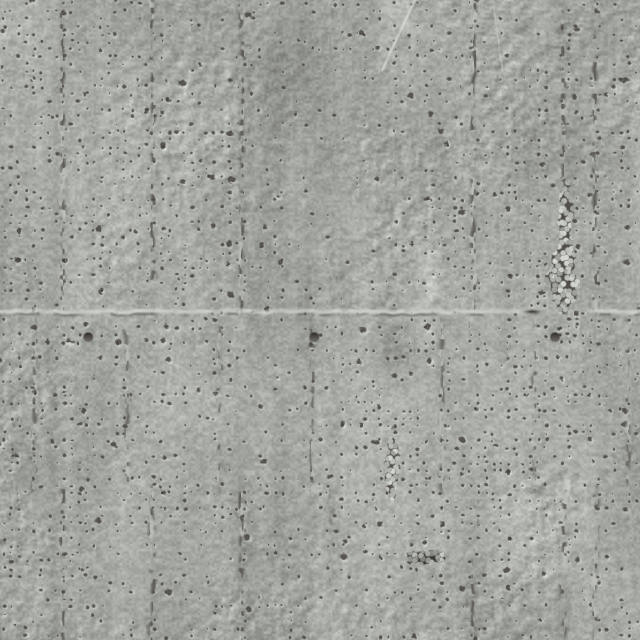
This texture is drawn by a WebGL 2 fragment shader. Its source:

```glsl
#version 300 es
precision highp float;
uniform vec2 u_resolution;
out vec4 outColor;

const float JOINT_Y = 0.513;
const vec3 WARM_DARK = vec3(1.05, 1.0, 0.92);
const vec3 COOL_LIGHT = vec3(0.988, 1.003, 0.972);

float hash(vec2 p) {
  return fract(sin(dot(p, vec2(127.1, 311.7))) * 43758.5453);
}

float noise(vec2 p) {
  vec2 i = floor(p), f = fract(p);
  f = f * f * (3.0 - 2.0 * f);
  return mix(mix(hash(i), hash(i + vec2(1, 0)), f.x),
             mix(hash(i + vec2(0, 1)), hash(i + 1.0), f.x), f.y);
}

float fbm(vec2 p) {
  float sum = 0.0, amp = 0.5;
  for (int i = 0; i < 4; i++) {
    sum += amp * noise(p);
    p = p * 2.03 + 17.3;
    amp *= 0.5;
  }
  return sum;
}

float span(float v, float lo, float hi, float soft) {
  return smoothstep(lo - soft, lo + soft, v) * (1.0 - smoothstep(hi - soft, hi + soft, v));
}

float blob(vec2 p, vec2 center, vec2 size) {
  vec2 d = (p - center) / size;
  return exp(-dot(d, d));
}

// Relief lit from the upper left
float emboss(vec2 p) {
  vec2 e = vec2(-0.18, 0.18);
  return fbm(p - e) - fbm(p + e);
}

// One air hole per cell: x is the hole, y its lit lower rim
vec2 pits(vec2 p, float cells, float density, float maxRadius, float pixel) {
  vec2 id = floor(p * cells);
  vec2 d = fract(p * cells) - 0.3 - 0.4 * vec2(hash(id + 3.1), hash(id + 8.7));
  d += 0.12 * (vec2(noise(p * 310.0), noise(p * 290.0 + 40.0)) - 0.5);
  d.x *= mix(0.7, 1.3, hash(id + 5.5));
  float radius = maxRadius * mix(0.35, 1.0, hash(id + 1.9)), soft = pixel * cells;
  float hole = 1.0 - smoothstep(radius - soft, radius + soft, length(d));
  float rim = 1.0 - smoothstep(radius, radius + 2.0 * soft, length(d + vec2(-0.07, 0.09)));
  return step(hash(id + 12.4), density) * vec2(hole, rim * (1.0 - hole));
}

// Crumbled board mark: x is pale grit, y is dark gaps
vec2 boardMark(vec2 p, float x, float seed) {
  float dx = p.x - x - 0.005 * (noise(vec2(p.y * 45.0, seed)) - 0.5);
  float width = 0.0018 + 0.004 * noise(vec2(p.y * 60.0, seed + 4.0));
  float worn = smoothstep(0.25, 0.6, noise(vec2(p.y * 15.0, seed * 7.0)));
  float grit = smoothstep(0.42, 0.65, noise(p * vec2(230, 110) + seed));
  float gap = smoothstep(0.56, 0.76, noise(p * vec2(190, 120) + seed + 9.0));
  float line = exp(-dx * dx / (width * width));
  return line * vec2(grit * worn, gap) + vec2(0, 0.1 * exp(-abs(dx) * 110.0));
}

// Tone of exposed stones with dark gaps
float stones(vec2 p) {
  float nearest = 2.0, tint = 0.0;
  for (int i = 0; i < 9; i++) {
    vec2 cell = floor(p) + vec2(i % 3, i / 3) - 1.0;
    float d = length(cell + vec2(hash(cell), hash(cell + 7.7)) - p);
    if (d < nearest) { nearest = d; tint = hash(cell + 2.2); }
  }
  return mix(0.6 + 0.28 * tint, 0.28, smoothstep(0.38, 0.78, nearest));
}

float scratch(vec2 p, vec2 a, vec2 b, float width, float pixel) {
  vec2 ab = b - a;
  float d = length(p - a - ab * clamp(dot(p - a, ab) / dot(ab, ab), 0.0, 1.0));
  return (1.0 - smoothstep(width - pixel, width + pixel, d)) * (0.4 + 0.6 * noise(p * 90.0));
}

void main() {
  vec2 p = gl_FragCoord.xy / u_resolution;
  float pixel = 1.0 / min(u_resolution.x, u_resolution.y);

  // Cement: clouds, streaks, grain, relief and lime
  float rough = smoothstep(0.4, 0.65, fbm(p * 5.0 + 2.0)) + blob(p, vec2(0.32, 0.83), vec2(0.12, 0.2));
  float tone = 0.66 + 0.15 * (fbm(p * vec2(7, 5)) - 0.47);
  tone += 0.06 * (noise(p * vec2(48, 4) + 31.0) - 0.5);
  tone += 0.1 * (noise(p * 270.0) - 0.5) + 0.06 * (noise(p * vec2(90, 170)) - 0.5);
  tone += (0.1 + 0.22 * min(rough, 1.3)) * emboss(p * 75.0);
  float lime = blob(p, vec2(0.68, 0.55), vec2(0.03, 0.09)) + blob(p, vec2(0.61, 0.96), vec2(0.04, 0.08));
  tone += 0.08 * lime * smoothstep(0.25, 0.6, fbm(p * 40.0));
  tone -= 0.07 * (blob(p, vec2(0.62, 0.45), vec2(0.05)) + blob(p, vec2(0.44, 0.9), vec2(0.05, 0.1)));

  // Air holes, fewer on the smooth boards
  float smoothArea = max(blob(p, vec2(0.5, 0.75), vec2(0.13, 0.3)), blob(p, vec2(0.4, 0.08), vec2(0.25, 0.13)));
  float density = (1.0 - 0.75 * smoothArea) * (0.1 + 0.35 * noise(p * 9.0 + 5.0));
  vec2 holes = pits(p, 85.0, density, 0.25, pixel) + pits(p + 0.37, 39.0, 0.5 * density, 0.19, pixel);
  tone = mix(tone, 0.27, min(0.85 * holes.x, 1.0)) + 0.07 * holes.y;

  // Board marks, offset in the middle band
  float outer = 1.0 - span(p.y, 0.24, JOINT_Y, 0.01);
  float middle = span(p.y, 0.23, 0.5, 0.02);
  for (int i = 0; i < 7; i++) {
    float k = float(i), shift = 0.082 * step(3.5, k);
    vec2 mark = (i == 3 ? 0.25 : 1.0) * outer * boardMark(p, min(0.098 + 0.14 * k + shift, 0.93), k + 1.0)
              + 0.8 * middle * boardMark(p, 0.053 + 0.145 * k + 0.7 * shift, k + 21.0);
    tone = mix(tone, 0.8, min(0.8 * mark.x, 1.0));
    tone = mix(tone, 0.3, min(0.75 * mark.y, 1.0));
  }

  // Stone pockets: a tall one with a wide foot, a short one and a cleft
  float pocket = blob(p, vec2(0.883, 0.65), vec2(0.012, 0.075)) + blob(p, vec2(0.879, 0.56), vec2(0.027, 0.05))
               + blob(p, vec2(0.613, 0.265), vec2(0.012, 0.075));
  float cleft = blob(p, vec2(0.663, 0.128), vec2(0.037, 0.014));
  float exposed = smoothstep(0.42, 0.6, pocket + cleft + 0.5 * (noise(p * 75.0) - 0.5));
  tone = mix(tone - 0.05 * min(pocket, 1.0), stones(p * 125.0) - 0.14 * cleft, 0.9 * exposed);

  // Joint: pale ragged ridge over a broken shadow
  float dy = p.y - JOINT_Y - 0.003 * (noise(vec2(p.x * 70.0, 2)) - 0.5);
  float run = 1.0 - 0.85 * span(p.x, 0.845, 0.92, 0.005);
  float ridge = span(dy, -0.003, 0.0035, 0.0012 + pixel) * (0.45 + 0.55 * noise(p * vec2(80, 200)));
  float shadow = span(dy, -0.0065, -0.003, 0.001 + pixel) * smoothstep(0.35, 0.75, noise(vec2(p.x * 55.0, 8)));
  tone = mix(mix(tone, 0.83, run * ridge), 0.38, run * 0.65 * shadow);
  tone = mix(tone, 0.2, 0.9 * blob(p, vec2(0.832, JOINT_Y), vec2(0.012, 0.003)));

  // Tie holes with a lit lower lip
  for (int i = 0; i < 3; i++) {
    float k = float(i);
    vec2 d = p - vec2(0.138 + 0.342 * k + 0.0113 * k * k, 0.473);
    float hole = 1.0 - smoothstep(0.0075 - pixel, 0.0075 + pixel, length(d));
    tone -= 0.08 * exp(-length(d) * 90.0);
    tone = mix(tone, 0.31 - 18.0 * d.y, hole);
  }

  // Pale scrapes
  float scrapes = scratch(p, vec2(0.648, 1), vec2(0.597, 0.89), 0.0018, pixel)
                + 0.6 * scratch(p, vec2(0.77, 1), vec2(0.785, 0.89), 0.0012, pixel);
  tone = clamp(mix(tone, 0.85, min(scrapes, 1.0)), 0.16, 0.9);
  outColor = vec4(tone * mix(WARM_DARK, COOL_LIGHT, smoothstep(0.2, 0.6, tone)), 1);
}
```
